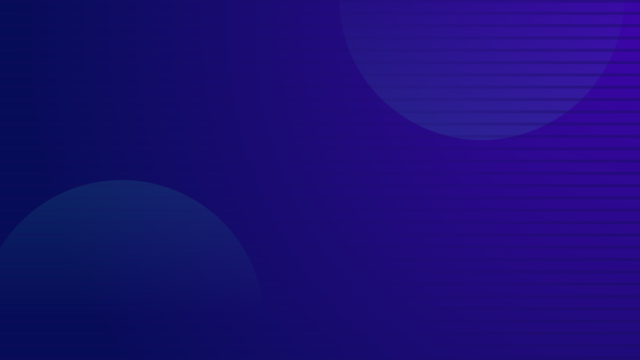
Reproduce this background procedurally as a Shadertoy shader.

```glsl
const vec3 NAVY   = vec3(0.026, 0.048, 0.345);
const vec3 INDIGO = vec3(0.122, 0.042, 0.480);
const vec3 VIOLET = vec3(0.235, 0.020, 0.660);
const vec3 SKY    = vec3(0.200, 0.540, 0.680);
const vec3 TEAL   = vec3(0.110, 0.450, 0.540);
const vec3 STRIPE = vec3(0.100, 0.052, 0.390);

// Linear ramp from 0 at a to 1 at b
float ramp(float a, float b, float x) {
    return clamp((x - a) / (b - a), 0.0, 1.0);
}

// Three-stop radial gradient around a light source
vec3 radialGradient(vec2 p, vec2 center, float midRadius, float endRadius) {
    float d = length(p - center);
    vec3 inner = mix(VIOLET, INDIGO, ramp(0.0, midRadius, d));
    return mix(inner, NAVY, ramp(midRadius, endRadius, d));
}

// Antialiased disc coverage
float disc(vec2 p, vec2 center, float radius, float pixel) {
    return 1.0 - smoothstep(-pixel, pixel, length(p - center) - radius);
}

// Evenly repeated soft horizontal lines
float stripes(float y, float offset, float period, float halfWidth, float blur) {
    float d = abs(mod(y - offset + 0.5 * period, period) - 0.5 * period);
    return 1.0 - smoothstep(halfWidth - blur, halfWidth + blur, d);
}

void mainImage(out vec4 fragColor, in vec2 fragCoord) {
    vec2 p = fragCoord / iResolution.y;
    float pixel = 1.0 / iResolution.y;
    float aspect = iResolution.x / iResolution.y;

    vec3 color = radialGradient(p, vec2(aspect, 0.92), 0.92, 1.72);

    // Translucent discs, each fading towards its center
    float radius = 0.396;
    vec2 upper = vec2(0.7526 * aspect, 1.007);
    vec2 lower = vec2(0.1901 * aspect, 0.104);
    float upperFade = mix(0.04, 0.19, ramp(1.0, 0.61, p.y));
    float lowerFade = 0.23 * ramp(0.12, 0.48, p.y);
    color = mix(color, SKY, disc(p, upper, radius, pixel) * upperFade);
    color = mix(color, TEAL, disc(p, lower, radius, pixel) * lowerFade);

    // Lines that are faint on the left and strong on the right
    float strength = mix(0.13, 0.48, smoothstep(0.6, 1.0, p.x / aspect));
    float lines = stripes(p.y, 0.963, 0.0342, 0.0042, max(0.0025, pixel));
    color = mix(color, STRIPE, lines * strength);

    fragColor = vec4(color, 1.0);
}
```
